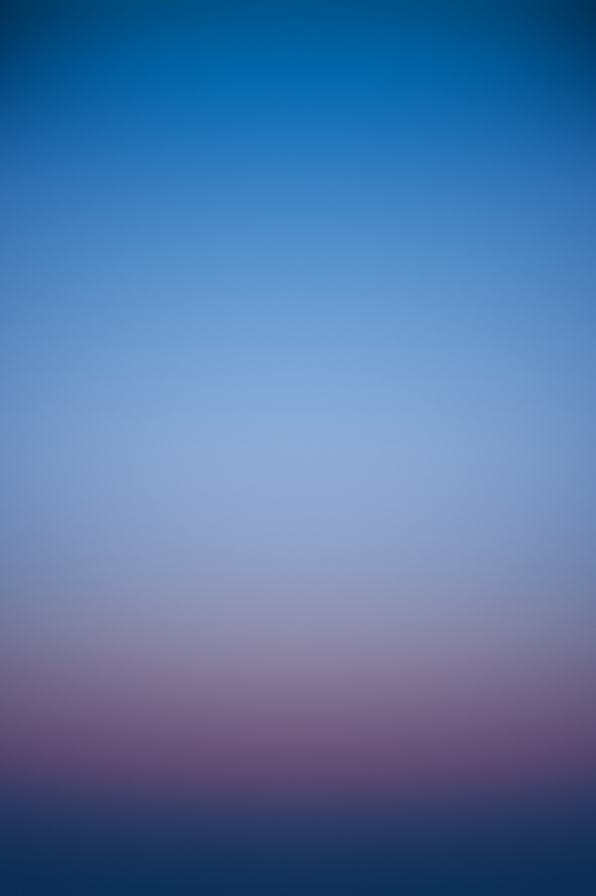
This texture is drawn by a Shadertoy shader. Its source:

```glsl
// A calm dusk sky: deep blue above, pale blue haze, a mauve band and a navy base.
// Evenly spaced colour stops are joined by a smooth cubic curve, bent near the
// horizon, then darkened toward the sides and top corners with a trace of grain.

const int STOPS = 15;
const float HORIZON_BEND = 0.020;                 // how far the mauve band rises at the sides
const vec3 SIDE_FALLOFF = vec3(0.22, 0.16, 0.10); // light lost at the side edges
const float BASE_FALLOFF = 0.45;                  // share of the side falloff kept at the base
const float CORNER_SHADE = 0.30;                  // extra darkness in the top corners
const float GRAIN = 0.004;
const vec2 GRAIN_CELLS = vec2(340.0, 512.0);

// Sky colours from the bottom edge to the top
const vec3 SKY[STOPS] = vec3[STOPS](
    vec3(0.05, 0.19, 0.34),
    vec3(0.16, 0.225, 0.385),
    vec3(0.37, 0.30, 0.455),
    vec3(0.48, 0.42, 0.55),
    vec3(0.55, 0.54, 0.66),
    vec3(0.56, 0.61, 0.75),
    vec3(0.56, 0.65, 0.81),
    vec3(0.55, 0.67, 0.835),
    vec3(0.50, 0.655, 0.84),
    vec3(0.43, 0.62, 0.825),
    vec3(0.34, 0.575, 0.80),
    vec3(0.24, 0.515, 0.765),
    vec3(0.11, 0.455, 0.725),
    vec3(0.00, 0.40, 0.66),
    vec3(0.00, 0.33, 0.54));

float hash(vec2 p) {
    return fract(sin(dot(p, vec2(12.9898, 78.233))) * 43758.5453);
}

vec3 skyStop(int i) {
    return SKY[clamp(i, 0, STOPS - 1)];
}

// Catmull-Rom curve through the stops, without visible bands
vec3 skyGradient(float height) {
    float s = clamp(height, 0.0, 1.0) * float(STOPS - 1);
    int i = min(int(s), STOPS - 2);
    float t = s - float(i);
    vec3 a = skyStop(i - 1), b = skyStop(i), c = skyStop(i + 1), d = skyStop(i + 2);
    return b + 0.5 * t * (c - a + t * (2.0 * a - 5.0 * b + 4.0 * c - d
                        + t * (3.0 * (b - c) + d - a)));
}

void mainImage(out vec4 fragColor, in vec2 fragCoord) {
    vec2 uv = fragCoord / iResolution.xy;
    float side = abs(uv.x * 2.0 - 1.0);
    float edge = side * side;

    // Gradient, with the low bands lifted at both sides
    float nearHorizon = 1.0 - smoothstep(0.2, 0.6, uv.y);
    vec3 color = skyGradient(uv.y - HORIZON_BEND * edge * nearHorizon);

    // Side vignette, weaker over the dark base
    float strength = mix(BASE_FALLOFF, 1.0, smoothstep(0.1, 0.4, uv.y));
    color *= 1.0 - SIDE_FALLOFF * edge * strength;

    // Shadow gathered in the two top corners
    float top = smoothstep(0.78, 1.0, uv.y);
    color *= 1.0 - CORNER_SHADE * top * edge * side;

    // Fine grain to soften the steps of the gradient
    color += GRAIN * (hash(floor(uv * GRAIN_CELLS)) - 0.5);
    fragColor = vec4(clamp(color, 0.0, 1.0), 1.0);
}
```
